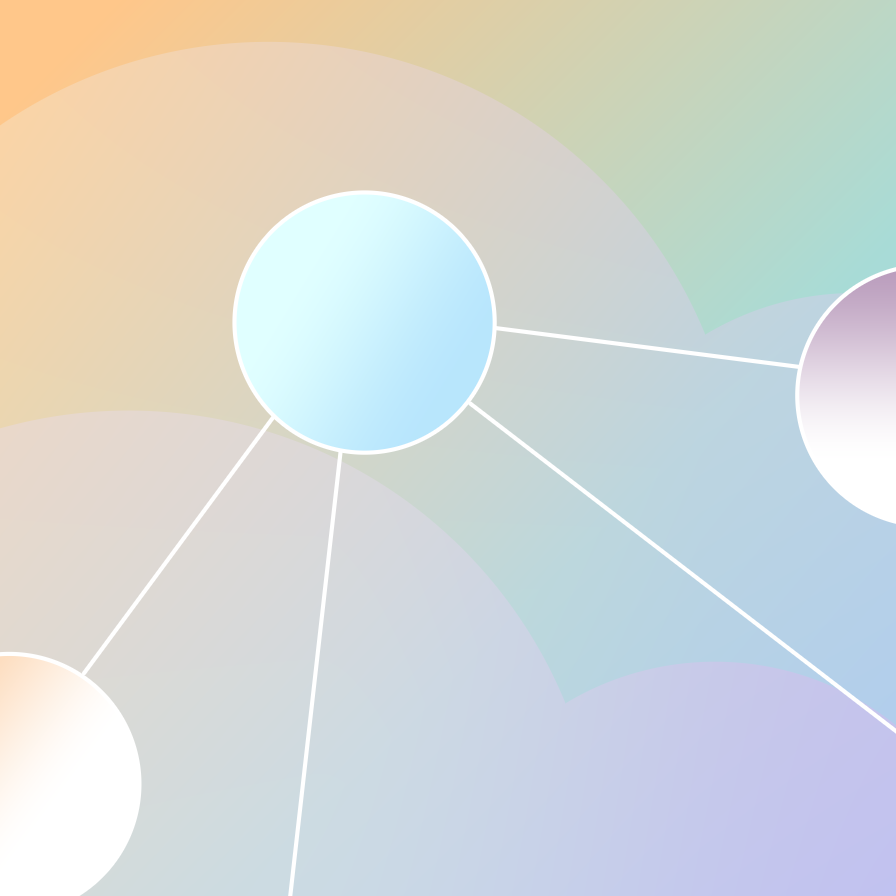
A Shadertoy shader for this background:

```glsl
// Pastel diagonal gradient with translucent cloud layers and ringed discs joined by white lines.

// Antialiased coverage of a signed distance, one pixel wide.
float cover(float d) {
    return clamp(0.5 - d * iResolution.y, 0.0, 1.0);
}

float segmentDistance(vec2 p, vec2 a, vec2 b) {
    vec2 ab = b - a;
    float h = clamp(dot(p - a, ab) / dot(ab, ab), 0.0, 1.0);
    return length(p - a - ab * h);
}

// Two lobes resting on a solid base.
float cloudDistance(vec2 p) {
    float bigLobe = length(p - vec2(0.2995, 0.574)) - 0.5273;
    float smallLobe = length(p - vec2(0.954, 0.650)) - 0.323;
    return min(min(bigLobe, smallLobe), 0.60 - p.y);
}

void drawLine(inout vec3 color, vec2 p, vec2 a, vec2 b) {
    color = mix(color, vec3(1.0), cover(segmentDistance(p, a, b) - 0.0023));
}

// Disc with a white rim and a linear gradient along the given axis.
void drawDisc(inout vec3 color, vec2 p, vec2 center, vec2 axis,
              vec2 range, vec3 startColor, vec3 endColor) {
    vec2 local = p - center;
    float d = length(local) - 0.1475;
    float t = smoothstep(range.x, range.y, dot(local, normalize(axis)));
    color = mix(color, vec3(1.0), cover(d));
    color = mix(color, mix(startColor, endColor, t), cover(d + 0.0046));
}

void mainImage(out vec4 fragColor, in vec2 fragCoord) {
    // Layout space: x runs right, y runs down from the top edge.
    vec2 p = fragCoord / iResolution.xy;
    p.y = 1.0 - p.y;

    // Orange to teal to blue along the diagonal.
    float diagonal = p.x + p.y;
    vec3 color = mix(vec3(1.0, 0.78, 0.54), vec3(0.66, 0.86, 0.84),
                     clamp((diagonal - 0.13) / 1.13, 0.0, 1.0));
    color = mix(color, vec3(0.60, 0.80, 0.95),
                clamp((diagonal - 1.26) / 0.74, 0.0, 1.0));

    // Back cloud, fading downward.
    vec3 backTint = mix(vec3(0.96, 0.90, 0.80), vec3(0.88, 0.79, 0.94),
                        clamp(p.x / 0.78, 0.0, 1.0));
    float backAlpha = mix(0.45, 0.27, clamp(p.y, 0.0, 1.0));
    color = mix(color, backTint, backAlpha * cover(cloudDistance(p)));

    // Front cloud: same outline, shifted down and left.
    vec3 frontTint = mix(vec3(0.91, 0.86, 0.95), vec3(0.89, 0.70, 0.93),
                         smoothstep(0.35, 1.0, p.x));
    float frontCloud = cloudDistance(p - vec2(-0.156, 0.4115));
    color = mix(color, frontTint, 0.38 * cover(frontCloud));

    // Connecting lines.
    drawLine(color, p, vec2(0.552, 0.366), vec2(0.892, 0.4095));
    drawLine(color, p, vec2(0.525, 0.4505), vec2(1.1, 0.893));
    drawLine(color, p, vec2(0.3047, 0.466), vec2(0.0938, 0.7513));
    drawLine(color, p, vec2(0.380, 0.505), vec2(0.3194, 1.04));

    // Blue hub, mauve and peach discs.
    drawDisc(color, p, vec2(0.4069, 0.360), vec2(0.85, 0.52),
             vec2(-0.10, 0.13), vec3(0.88, 1.0, 1.0), vec3(0.72, 0.90, 0.99));
    drawDisc(color, p, vec2(1.035, 0.4414), vec2(0.0, 1.0),
             vec2(-0.17, 0.08), vec3(0.72, 0.60, 0.73), vec3(1.0));
    drawDisc(color, p, vec2(0.0104, 0.875), vec2(0.8, 0.6),
             vec2(-0.16, 0.06), vec3(0.99, 0.83, 0.68), vec3(1.0));

    fragColor = vec4(color, 1.0);
}
```
